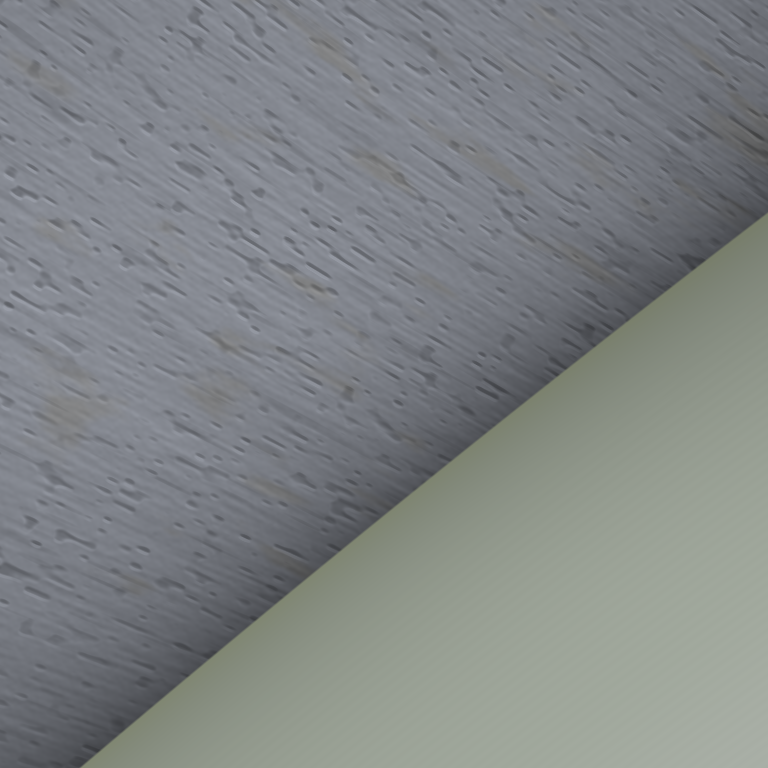
Write a three.js fragment shader that draws this texture.

```glsl
// Brushed grey plaster above a smooth sage panel, divided by a shaded diagonal edge.
varying vec2 vUv;

float hash(vec2 p) {
  return fract(sin(dot(p, vec2(127.1, 311.7))) * 43758.5453);
}

float noise(vec2 p) {
  vec2 cell = floor(p);
  vec2 f = fract(p);
  f = f * f * (3.0 - 2.0 * f);
  float low = mix(hash(cell), hash(cell + vec2(1.0, 0.0)), f.x);
  float high = mix(hash(cell + vec2(0.0, 1.0)), hash(cell + 1.0), f.x);
  return mix(low, high, f.y);
}

float fbm(vec2 p) {
  float sum = 0.0;
  float weight = 0.5;
  for (int i = 0; i < 4; i++) {
    sum += weight * noise(p);
    p = p * 2.03 + 17.3;
    weight *= 0.5;
  }
  return sum;
}

// Signed distance to the gently bowed edge, positive on the plaster side
float edgeDistance(vec2 p) {
  vec2 q = p - vec2(0.104, 0.0);
  float along = dot(q, vec2(0.778, 0.628));
  float bow = 0.022 * along * (1.152 - along);
  return dot(q, vec2(-0.628, 0.778)) - bow;
}

// Coordinates along and across the fanning brush strokes
vec2 brushSpace(vec2 p) {
  float across = p.y + 0.32 * p.x + 0.15 * p.x * p.x + 0.4 * p.x * p.y;
  return vec2(0.86 * p.x - 0.5 * p.y, across);
}

float pits(vec2 b) {
  float spots = noise(b * vec2(48.0, 105.0) + 31.0);
  float region = 0.5 + noise(b * vec2(7.0, 13.0));
  return smoothstep(0.66, 0.95, spots) * region;
}

float plasterHeight(vec2 p) {
  vec2 b = brushSpace(p);
  float strokes = noise(b * vec2(9.0, 125.0));
  float dashes = noise(b * vec2(30.0, 150.0) + 7.0);
  float grain = noise(p * 105.0) + 0.5 * noise(p * 190.0 + 5.0);
  return 0.38 * strokes + 0.4 * dashes + 0.36 * grain - 0.7 * pits(b);
}

vec3 plaster(vec2 p, float d) {
  vec2 b = brushSpace(p);

  // Broad light, with falloff towards the edge and the outer corners
  float shade = mix(0.61, 1.0, 1.0 - exp(-max(d, 0.0) * 10.0));
  vec2 offset = (p - vec2(0.2, 0.65)) * vec2(0.8, 1.1);
  shade *= 1.06 - 0.30 * dot(offset, offset);
  shade *= 0.96 + 0.08 * fbm(b * vec2(3.0, 22.0));

  // Raking light over the relief
  float relief = plasterHeight(p) - plasterHeight(p + vec2(0.0017, 0.0036));
  shade *= 1.0 + 0.16 * clamp(relief, -0.7, 0.7);

  // Dark pits and long scratches
  float scratch = smoothstep(0.72, 0.95, noise(b * vec2(11.0, 100.0) + 53.0));
  shade *= 1.0 - 0.11 * pits(b) - 0.08 * scratch;

  vec3 slate = vec3(0.505, 0.519, 0.551);
  vec3 umber = vec3(0.485, 0.480, 0.465);
  float stain = smoothstep(0.58, 0.76, fbm(b * vec2(7.0, 16.0) + 3.0));
  return mix(slate, umber, 0.6 * stain) * shade;
}

vec3 panel(vec2 p, float d) {
  float depth = max(-d, 0.0);
  vec3 shadow = vec3(0.490, 0.517, 0.464);
  vec3 sage = vec3(0.642, 0.672, 0.627);
  vec3 color = mix(shadow, sage, 1.0 - exp(-depth * 6.5));

  // Cooler lower right, darker upper right
  color += vec3(0.025, 0.018, 0.030) * smoothstep(0.35, 0.6, depth);
  color *= 1.0 - 0.07 * smoothstep(0.2, 0.75, p.y);

  // Olive rim and faint parallel ripples
  color += vec3(0.012, 0.010, -0.022) * exp(-depth * 55.0);
  float ripple = sin(540.0 * (d + 0.03 * p.x * p.x));
  return color + 0.003 * ripple * smoothstep(0.03, 0.15, depth);
}

void main() {
  float d = edgeDistance(vUv);
  float blur = max(0.0018, fwidth(d));
  float side = smoothstep(-blur, blur, d);
  vec3 color = mix(panel(vUv, d), plaster(vUv, d), side);
  gl_FragColor = vec4(color, 1.0);
}
```
